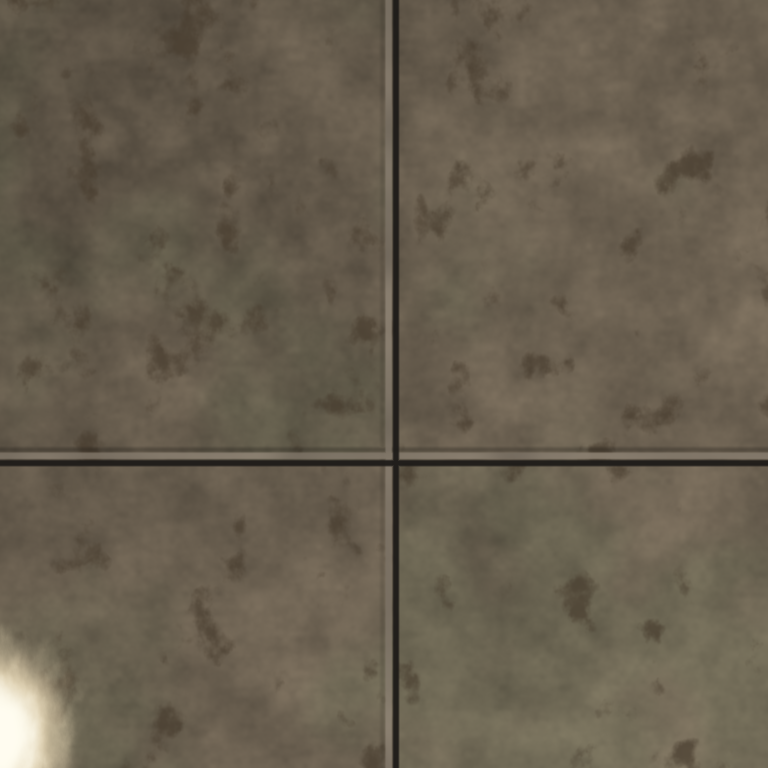
Write a WebGL 2 fragment shader that draws this texture.

```glsl
#version 300 es
precision highp float;
// Large worn stone tiles with bevelled joints and a glossy light reflection.

uniform vec2 u_resolution;
out vec4 outColor;

// Layout, in canvas units
const vec2 TILE_SIZE = vec2(1.0);
const vec2 JOINT_POS = vec2(0.5155, 0.397);
const float GROOVE_HALF = 0.0040;
const float BEVEL_OFFSET = 0.0095;
const float BEVEL_HALF = 0.0042;
const float SHADE_OFFSET = 0.0175;

// Stone and joint colours
const vec3 STONE_DARK = vec3(0.34, 0.305, 0.255);
const vec3 STONE_LIGHT = vec3(0.485, 0.435, 0.365);
const vec3 STAIN = vec3(0.27, 0.225, 0.17);
const vec3 MOSS_TINT = vec3(0.96, 1.01, 0.98);
const vec3 GROOVE = vec3(0.115, 0.105, 0.095);
const vec3 BEVEL = vec3(0.58, 0.535, 0.475);

// Reflection
const vec2 GLARE_POS = vec2(-0.005, 0.045);
const vec2 GLARE_RADIUS = vec2(0.085, 0.105);
const vec3 GLARE_EDGE = vec3(0.86, 0.80, 0.67);
const vec3 GLARE_CORE = vec3(1.0, 0.99, 0.94);

float hash(vec2 p) {
    vec3 q = fract(p.xyx * vec3(0.1031, 0.1030, 0.0973));
    q += dot(q, q.yzx + 33.33);
    return fract((q.x + q.y) * q.z);
}

float noise(vec2 p) {
    vec2 cell = floor(p);
    vec2 f = fract(p);
    f = f * f * (3.0 - 2.0 * f);
    float low = mix(hash(cell), hash(cell + vec2(1, 0)), f.x);
    float high = mix(hash(cell + vec2(0, 1)), hash(cell + vec2(1, 1)), f.x);
    return mix(low, high, f.y);
}

float fbm(vec2 p) {
    float sum = 0.0;
    float weight = 0.5;
    for (int i = 0; i < 5; i++) {
        sum += weight * noise(p);
        p = mat2(1.6, 1.2, -1.2, 1.6) * p + 7.3;
        weight *= 0.5;
    }
    return sum;
}

// Soft-edged stripe around zero
float stripe(float d, float halfWidth, float blur) {
    return 1.0 - smoothstep(halfWidth - blur, halfWidth + blur, abs(d));
}

vec3 stone(vec2 uv, vec2 tile) {
    vec2 p = uv + 19.0 * vec2(hash(tile + 40.0), hash(tile + 71.0));
    float clouds = fbm(p * 6.0) - 0.48;
    float mottle = fbm(p * 24.0 + 5.0) - 0.48;
    float grain = noise(p * 115.0) - 0.5;
    float fibre = noise(p * vec2(35.0, 150.0)) - 0.5;

    // Light falls off toward the upper left
    float tone = 0.34 + 0.38 * uv.x - 0.42 * (uv.y - 0.4);
    tone += 0.08 * (hash(tile + 13.0) - 0.5);
    tone += 0.75 * clouds + 0.95 * mottle + 0.16 * grain + 0.08 * fibre;
    vec2 paleOffset = (uv - vec2(0.60, 0.67)) / vec2(0.09, 0.16);
    tone += 0.25 * exp(-dot(paleOffset, paleOffset));
    vec3 color = mix(STONE_DARK, STONE_LIGHT, clamp(tone, -0.4, 1.35));

    float moss = smoothstep(0.4, 0.65, fbm(p * 4.0 + 31.0));
    color *= mix(vec3(1.0), MOSS_TINT, moss);
    float stains = smoothstep(0.61, 0.80, fbm(p * vec2(22.0, 19.0) + 53.0));
    return mix(color, STAIN, 0.65 * stains);
}

vec3 addGlare(vec3 color, vec2 uv) {
    vec2 q = (uv - GLARE_POS) / GLARE_RADIUS;
    float ripple = fbm(uv * vec2(48.0, 30.0)) - 0.48;
    float glow = exp(-dot(q, q) * (1.0 + 0.9 * ripple));
    color = mix(color, GLARE_EDGE, smoothstep(0.08, 0.65, glow + 0.25 * ripple * glow));
    return mix(color, GLARE_CORE, smoothstep(0.45, 0.92, glow));
}

void main() {
    vec2 uv = gl_FragCoord.xy / u_resolution;
    float blur = max(0.0018, 0.8 / min(u_resolution.x, u_resolution.y));

    // Signed offset from the nearest joint on each axis
    vec2 grid = (uv - JOINT_POS) / TILE_SIZE;
    vec2 tile = floor(grid);
    vec2 d = (fract(grid + 0.5) - 0.5) * TILE_SIZE;

    vec3 color = addGlare(stone(uv, tile), uv);

    // Bevels lie left of and above the grooves, beside a thin shade
    float shade = max(0.5 * stripe(d.x + SHADE_OFFSET, 0.003, 0.003),
                      stripe(d.y - SHADE_OFFSET, 0.003, 0.003));
    color *= 1.0 - 0.22 * shade;
    float bevel = max(stripe(d.x + BEVEL_OFFSET, BEVEL_HALF, blur),
                      stripe(d.y - BEVEL_OFFSET, BEVEL_HALF, blur));
    float wear = 0.84 + 0.2 * noise(uv * 18.0) - 0.12 * uv.y;
    color = mix(color, BEVEL * wear, 0.85 * bevel);

    float groove = max(stripe(d.x, GROOVE_HALF, blur), stripe(d.y, GROOVE_HALF, blur));
    color = mix(color, GROOVE, 0.95 * groove);

    outColor = vec4(color, 1.0);
}
```
